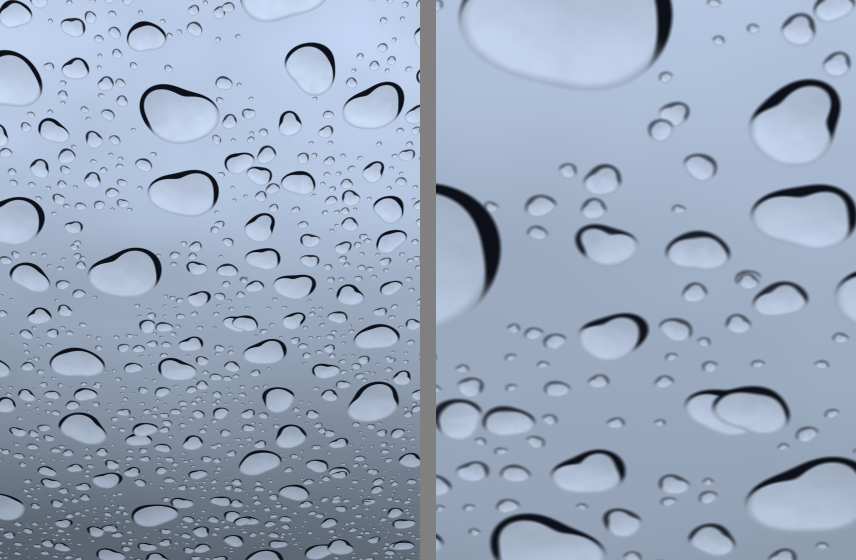
Left: the whole. Right: its middle third, enlarged.
Give the GLSL for this texture, as a Shadertoy shader.

```glsl
// Rain drops on a tilted window under a grey-blue sky. Five layers of jittered
// cells hold drops on a plane seen in perspective (far end at the bottom);
// each drop is a wobbly lens with a dark upper rim and a pale body.

#define LAYERS 5
#define CELL 0.17        // cell size of the largest layer
#define SHRINK 0.6       // size ratio from one layer to the next
#define DENSITY 0.76     // share of cells that hold a drop
#define MIN_RADIUS 0.13  // radii as shares of the cell
#define MAX_RADIUS 0.35
#define WOBBLE 0.13      // irregularity of the outline
#define RIM 0.21         // rim thickness as a share of the radius
#define SOFT 0.0024      // edge softness
#define CLOUDS 0.10      // strength of the cloud shading

const vec3 SKY_TOP = vec3(0.74, 0.81, 0.92);
const vec3 SKY_MID = vec3(0.59, 0.65, 0.73);
const vec3 SKY_LOW = vec3(0.36, 0.40, 0.45);
const vec3 LENS_LIGHT = vec3(0.78, 0.84, 0.93);
const vec3 RIM_DARK = vec3(0.04, 0.05, 0.08);

vec2 hash22(vec2 p) {
    vec3 a = fract(p.xyx * vec3(0.1031, 0.1030, 0.0973));
    a += dot(a, a.yzx + 33.33);
    return fract((a.xx + a.yz) * a.zy);
}

float noise(vec2 p) {
    vec2 i = floor(p), f = fract(p);
    f = f * f * (3.0 - 2.0 * f);
    float low = mix(hash22(i).x, hash22(i + vec2(1, 0)).x, f.x);
    float high = mix(hash22(i + vec2(0, 1)).x, hash22(i + vec2(1, 1)).x, f.x);
    return mix(low, high, f.y);
}

float fbm(vec2 p) {
    float sum = 0.0, amp = 0.5;
    for (int i = 0; i < 4; i++) {
        sum += amp * noise(p);
        p = p * 2.03 + 7.1;
        amp *= 0.5;
    }
    return sum;
}

float cellSize(int layer) { return CELL * pow(SHRINK, float(layer)); }

// Centre and radius of the drop in a cell; the radius is 0 if it is empty
vec3 dropAt(vec2 cell, int layer) {
    vec2 seed = cell + 37.0 * float(layer) + 211.0;
    vec2 place = hash22(seed), kind = hash22(seed + 91.7);
    float radius = mix(MIN_RADIUS, MAX_RADIUS, kind.x * kind.x);
    vec2 centre = cell + 0.5 + 0.6 * (place - 0.5);
    return cellSize(layer) * vec3(centre, radius * step(kind.y, DENSITY));
}

// True if a bigger drop touches this one and has swallowed it
bool swallowed(vec3 drop, int layer) {
    for (int l = 0; l <= layer; l++) {
        vec2 home = floor(drop.xy / cellSize(l));
        for (int k = 0; k < 9; k++) {
            vec3 other = dropAt(home + vec2(k % 3 - 1, k / 3 - 1), l);
            if (other.z > drop.z &&
                distance(other.xy, drop.xy) < 1.12 * (other.z + drop.z)) return true;
        }
    }
    return false;
}

vec3 paintDrop(vec3 col, vec3 sky, vec2 q, vec3 drop, float blur) {
    vec2 d = (q - drop.xy) / drop.z;
    vec2 rnd = hash22(drop.xy * 917.0 + 50.0);
    float soft = blur / drop.z;
    float angle = atan(d.y, d.x);
    float big = smoothstep(0.003, 0.02, drop.z);

    // Outline and depth below it, in radii
    float wave = sin(2.0 * angle + 6.28 * rnd.x) + 0.5 * sin(3.0 * angle + 6.28 * rnd.y);
    float depth = 1.0 + WOBBLE * mix(0.5, 1.0, big) * wave - length(d);
    float body = smoothstep(-soft, soft, depth);

    // Pale lens, brighter towards its lower side
    float tilt = 1.1 * (rnd.y - 0.5);
    vec2 up = vec2(sin(tilt), cos(tilt));
    float height = dot(d, up);
    vec3 lens = mix(sky, LENS_LIGHT, 0.55) * mix(1.04, 0.90, smoothstep(-0.8, 0.9, height));
    lens *= 0.96 + 0.08 * fbm(d * 2.5 + rnd * 40.0);
    lens *= 1.0 - 0.16 * smoothstep(0.12 + soft, 0.0, depth);

    // Dark crescent on the upper side
    float facing = height / max(length(d), 0.001);
    float thick = RIM * smoothstep(-0.75, 0.85, facing) * (0.85 + 0.25 * sin(3.0 * angle + 9.0 * rnd.x));
    thick *= mix(1.35, 0.9, smoothstep(0.01, 0.05, drop.z));
    float rim = smoothstep(thick + soft, thick - soft, depth);
    rim *= smoothstep(-0.45, 0.15, facing) * mix(0.55, 0.98, big);
    return mix(col, mix(lens, RIM_DARK, rim), body);
}

void mainImage(out vec4 fragColor, in vec2 fragCoord) {
    vec2 p = fragCoord / iResolution.x;
    float v = fragCoord.y / iResolution.y;

    // Cloudy sky, darker towards the lower left
    vec3 sky = mix(SKY_LOW, SKY_MID, smoothstep(-0.1, 0.45, v) * 1.06 - 0.06);
    sky = mix(sky, SKY_TOP, smoothstep(0.3, 0.95, v));
    sky *= 1.0 + CLOUDS * 2.0 * (fbm(p * vec2(2.2, 3.4) + 4.0) - 0.47);
    sky *= 1.0 - 0.12 * (1.0 - v) * (0.6 - p.x);

    // Pane in perspective
    float near = 1.0 + v;
    vec2 q = vec2((p.x - 0.5) / near, -2.667 / near);
    float blur = max(SOFT, 0.9 / iResolution.x) * 1.3 / pow(near, 1.5);

    // Drops, small ones first
    vec3 col = sky;
    for (int layer = LAYERS - 1; layer >= 0; layer--) {
        vec2 home = floor(q / cellSize(layer));
        for (int k = 0; k < 9; k++) {
            vec3 drop = dropAt(home + vec2(k % 3 - 1, k / 3 - 1), layer);
            if (distance(q, drop.xy) > 1.25 * drop.z + 2.0 * blur || drop.z <= 0.0) continue;
            if (!swallowed(drop, layer)) col = paintDrop(col, sky, q, drop, blur);
        }
    }
    fragColor = vec4(col, 1.0);
}
```
